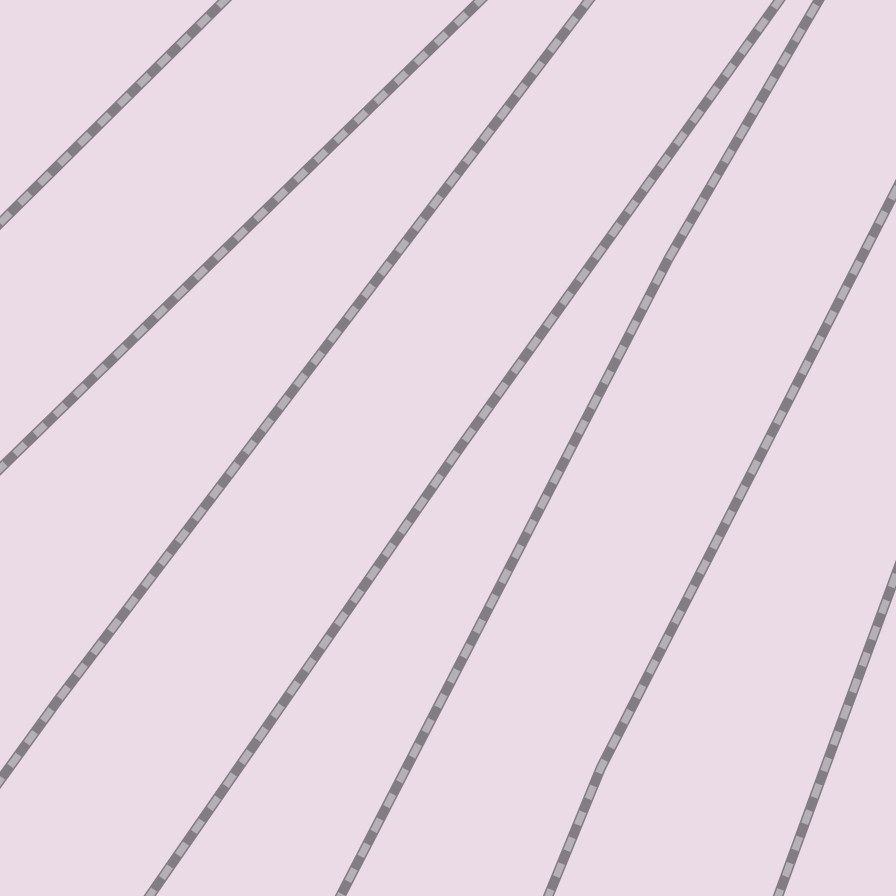
A Shadertoy shader for this pattern:

```glsl
// Slanted grey dashed tracks fanning across a pale pink ground.
const vec3 GROUND = vec3(0.918, 0.859, 0.906);
const vec3 CASING = vec3(0.510, 0.490, 0.510);
const vec3 DASH = vec3(0.710, 0.690, 0.710);
const float CASING_HALF = 0.0057;  // half width of the dark track
const float DASH_HALF = 0.0040;    // half width of the light dashes
const float PERIOD = 0.03125;      // distance between dash centres
const float DASH_FILL = 0.5;       // share of the period that is light
const float OVERRUN = 0.03;        // how far tracks run past the canvas
const int TRACKS = 7;

// Start, bend and end of each track, from left to right.
const vec2 PATH[21] = vec2[21](
    vec2(0.000, 0.751), vec2(0.126, 0.876), vec2(0.251, 1.0),
    vec2(0.000, 0.477), vec2(0.268, 0.738), vec2(0.5365, 1.0),
    vec2(0.000, 0.129), vec2(0.065, 0.219), vec2(0.6575, 1.0),
    vec2(0.167, 0.000), vec2(0.513, 0.500), vec2(0.870, 1.0),
    vec2(0.380, 0.000), vec2(0.746, 0.711), vec2(0.914, 1.0),
    vec2(0.612, 0.000), vec2(0.6706, 0.143), vec2(1.000, 0.788),
    vec2(0.8685, 0.000), vec2(0.935, 0.182), vec2(1.000, 0.359));

// Dash offset of each track, in periods.
const float PHASE[7] = float[7](0.25, 0.0, 0.88, 0.03, 0.84, 0.0, 0.0);

// Returns distance to a segment and position along it.
vec2 segment(vec2 p, vec2 a, vec2 b, float before, float after) {
    float len = length(b - a);
    vec2 dir = (b - a) / len;
    float along = clamp(dot(p - a, dir), -before, len + after);
    return vec2(length(p - a - dir * along), along);
}

// Returns distance to a bent track and arc length from its start.
vec2 track(vec2 p, vec2 a, vec2 bend, vec2 b) {
    vec2 first = segment(p, a, bend, OVERRUN, 0.0);
    vec2 second = segment(p, bend, b, 0.0, OVERRUN);
    second.y += length(bend - a);
    return first.x < second.x ? first : second;
}

// Soft coverage of the inside of a signed distance.
float coverage(float d, float pixel) {
    return clamp(0.5 - d / pixel, 0.0, 1.0);
}

void mainImage(out vec4 fragColor, in vec2 fragCoord) {
    vec2 p = fragCoord / iResolution.xy;
    float pixel = 1.0 / min(iResolution.x, iResolution.y);
    vec3 color = GROUND;

    for (int i = 0; i < TRACKS; i++) {
        vec2 t = track(p, PATH[3 * i], PATH[3 * i + 1], PATH[3 * i + 2]);

        // Signed distance to the nearest dash, centred on the phase.
        float cell = fract(t.y / PERIOD - PHASE[i] + 0.5) - 0.5;
        float dashEnd = (abs(cell) - 0.5 * DASH_FILL) * PERIOD;
        float dash = max(t.x - DASH_HALF, dashEnd);

        color = mix(color, CASING, coverage(t.x - CASING_HALF, pixel));
        color = mix(color, DASH, coverage(dash, pixel));
    }
    fragColor = vec4(color, 1.0);
}
```
